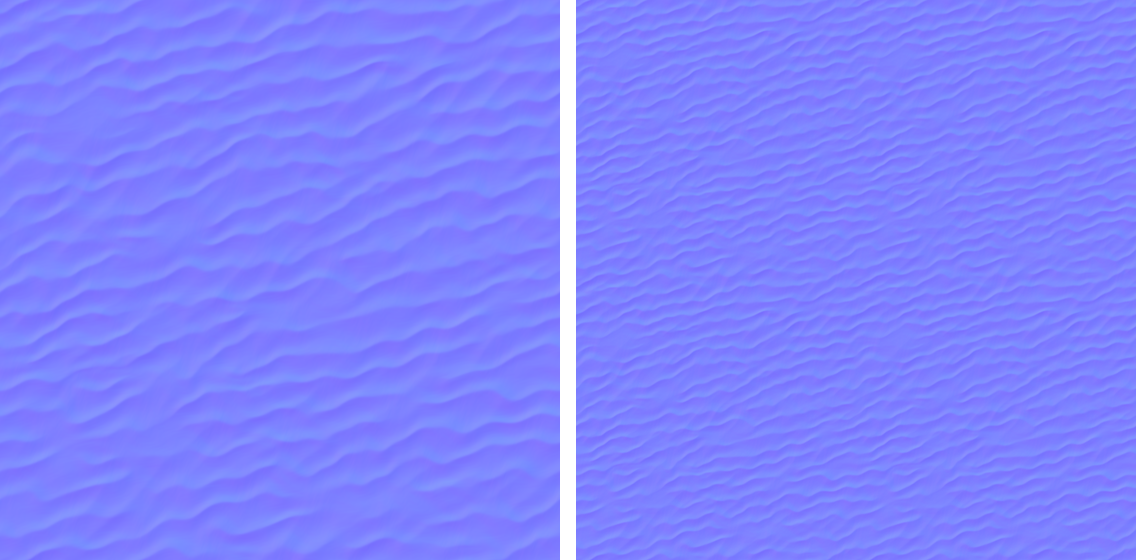
Left: one tile. Right: repeated 2 by 2.
Give the GLSL for this texture map, as a WebGL 2 fragment shader.

```glsl
#version 300 es
precision highp float;

uniform vec2 u_resolution;
out vec4 fragColor;

const float TAU = 6.2831853;

vec2 hash22(vec2 p) {
    vec3 q = fract(p.xyx * vec3(0.1031, 0.1030, 0.0973));
    q += dot(q, q.yzx + 33.33);
    return fract((q.xx + q.yz) * q.zy);
}

// Blends waves of jittered, wrapping cells; returns phase offset and coherence
vec2 cellPhase(vec2 uv) {
    const vec2 cells = vec2(8.0, 9.0);
    vec2 p = uv * cells;
    vec2 base = floor(p);
    vec2 wave = vec2(0.0);
    float total = 0.0001;
    for (int j = -1; j <= 1; j++) {
        for (int i = -1; i <= 1; i++) {
            vec2 cell = base + vec2(i, j);
            vec2 id = mod(cell, cells) + 3.0;
            vec2 d = p - cell - 0.25 - 0.5 * hash22(id);
            float weight = pow(max(0.0, 1.0 - dot(d, d) / 1.5625), 3.0);
            vec2 tilt = (hash22(id + 41.0) - 0.5) * vec2(3.6, 2.0);
            float phase = (hash22(id + 87.0).x - 0.5) * 4.8 + dot(d, tilt);
            wave += weight * vec2(cos(phase), sin(phase));
            total += weight;
        }
    }
    return vec2(atan(wave.y, wave.x), length(wave) / total);
}

// Slow drift shared by the layers
float drift(vec2 uv) {
    return 1.4 * sin(TAU * (uv.x + 2.0 * uv.y))
         + 0.9 * sin(TAU * (3.0 * uv.y - 2.0 * uv.x) + 1.7);
}

// Wobble that bends neighbouring crests together along diagonals
float wobble(vec2 uv, float bend) {
    return 0.75 * sin(TAU * (6.0 * uv.x - 5.0 * uv.y) + bend)
         + 0.5 * sin(TAU * (9.0 * uv.x - 4.0 * uv.y) - 1.6 * bend + 2.0)
         + 0.22 * sin(TAU * (15.0 * uv.x + 4.0 * uv.y) + 2.3 * bend);
}

// Faint unevenness of the surface
float grain(vec2 uv) {
    vec2 q = TAU * uv;
    float a = sin(23.0 * q.x + 17.0 * q.y + 2.5 * sin(5.0 * q.y - 7.0 * q.x));
    float b = sin(31.0 * q.y - 19.0 * q.x + 2.5 * sin(9.0 * q.x + 4.0 * q.y));
    return a * b + 0.4 * sin(61.0 * q.y - 37.0 * q.x + 3.0 * a) * b;
}

// Narrow crest with a rounded trough, slightly steeper on the upper flank
float crest(float phase, float softness) {
    phase += 0.15 * (1.0 - cos(phase));
    return 0.65 - sqrt(0.5 - 0.5 * cos(phase) + softness);
}

float height(vec2 uv) {
    vec2 cell = cellPhase(uv);
    float bend = drift(uv);
    float sway = wobble(uv, bend);

    // Main ripples, and steeper ones that cross them in patches
    float ripple = crest(TAU * (19.0 * uv.y - 4.0 * uv.x) + cell.x + sway, 0.045);
    float crossing = crest(TAU * (13.0 * uv.y - 11.0 * uv.x) + 1.2 * bend - 0.8 * sway, 0.07);
    float patches = 0.5 + 0.5 * sin(TAU * (2.0 * uv.x + 3.0 * uv.y) + 1.8 * bend);

    // Broad swells
    float swell = sin(TAU * (5.0 * uv.y - 3.0 * uv.x) + bend) + sin(TAU * (4.0 * uv.x + 6.0 * uv.y) - bend);

    return 0.0019 * smoothstep(0.0, 0.6, cell.y) * ripple
         + 0.0008 * patches * crossing + 0.0003 * swell + 0.00003 * grain(uv);
}

void main() {
    vec2 uv = gl_FragCoord.xy / u_resolution;
    vec2 e = vec2(0.0012, 0.0);
    vec2 slope = vec2(height(uv + e.xy) - height(uv - e.xy),
                      height(uv + e.yx) - height(uv - e.yx)) / (2.0 * e.x);

    // Normal packed into colour, with red pointing left
    vec3 normal = normalize(vec3(slope.x, -slope.y, 1.0));
    vec3 color = 0.5 + 0.5 * normal + vec3(-0.005, 0.008, 0.0);
    fragColor = vec4(color, 1.0);
}
```
